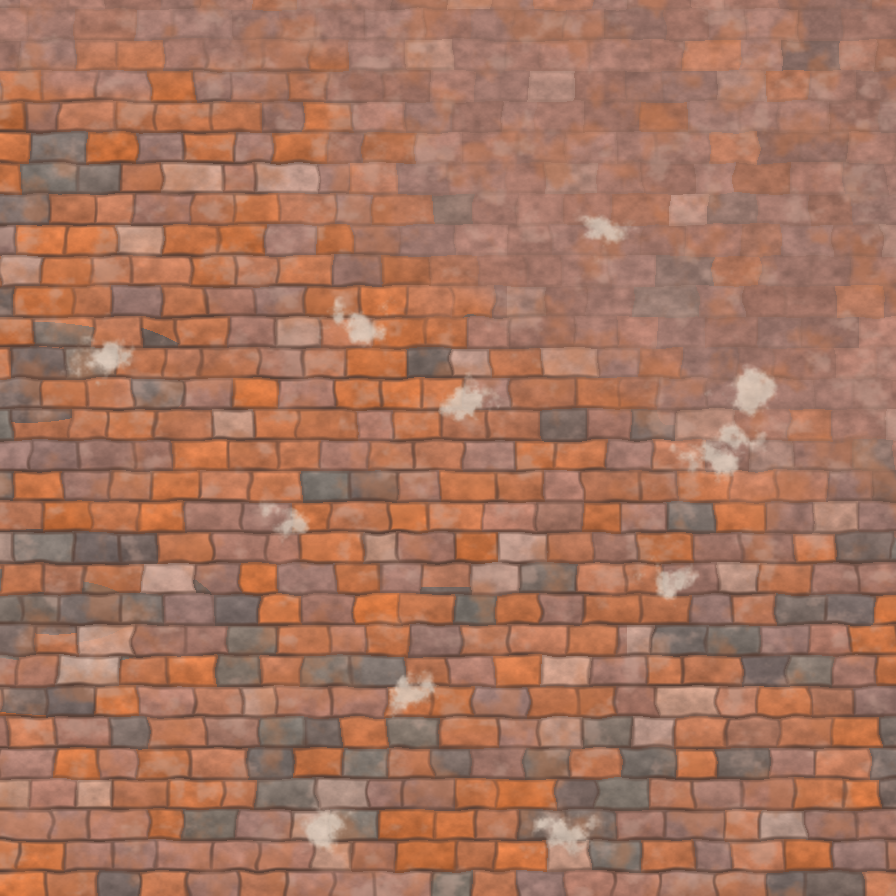
A three.js fragment shader for this texture:

```glsl
varying vec2 vUv;

float hash(vec2 p) {
  vec3 q = fract(vec3(p.xyx) * 0.1031);
  q += dot(q, q.yzx + 33.33);
  return fract((q.x + q.y) * q.z);
}

float noise(vec2 p) {
  vec2 i = floor(p), f = fract(p);
  f = f * f * (3.0 - 2.0 * f);
  return mix(mix(hash(i), hash(i + vec2(1.0, 0.0)), f.x),
             mix(hash(i + vec2(0.0, 1.0)), hash(i + 1.0), f.x), f.y);
}

float fbm(vec2 p) {
  float sum = 0.0, gain = 0.53;
  for (int i = 0; i < 4; i++) {
    sum += gain * noise(p);
    p = p * 2.03 + 17.0;
    gain *= 0.5;
  }
  return sum;
}

// Uneven position of the upright joint at the left of a brick
float jointX(float column, float row) {
  return column + 0.36 * (hash(vec2(column + 40.0, row + 7.0)) - 0.5);
}

float blob(vec2 p, vec2 center, vec2 size) {
  vec2 d = (p - center) / size;
  return exp(-dot(d, d));
}

void main() {
  vec2 uv = vUv;
  float cloud = fbm(uv * 6.0 + 3.0);
  float grain = fbm(uv * vec2(75.0, 95.0));

  // Courses in running bond, with slightly wandering edges
  vec2 wall = uv * vec2(18.7, 29.1) + vec2(0.0, 0.2);
  wall += 0.12 * (vec2(noise(uv * 60.0), noise(uv * 45.0 + 9.0)) - 0.5);
  float row = floor(wall.y);
  wall.x += 0.5 * mod(row, 2.0) + 0.3 * hash(vec2(row, 5.0));
  float column = floor(wall.x);
  if (wall.x < jointX(column, row)) column -= 1.0;
  else if (wall.x > jointX(column + 1.0, row)) column += 1.0;
  float left = jointX(column, row), right = jointX(column + 1.0, row);
  vec2 id = vec2(column + 20.0, row + 3.0);

  // Rounded brick, measured in course heights
  vec2 p = vec2((wall.x - 0.5 * (left + right)) * 1.56, fract(wall.y) - 0.5);
  vec2 q = abs(p) - vec2(0.78 * (right - left), 0.5) + 0.12;
  float edge = length(max(q, 0.0)) + min(max(q.x, q.y), 0.0) - 0.12;

  // Weathering zones
  float faded = smoothstep(0.5, 0.78, uv.y + 0.35 * (uv.x - 0.5) + 0.25 * (cloud - 0.5));
  faded *= max(smoothstep(0.2, 0.55, uv.x), smoothstep(0.86, 0.98, uv.y));
  float soot = blob(uv, vec2(0.06, 0.32), vec2(0.15, 0.06))
             + 0.7 * blob(uv, vec2(0.03, 0.57), vec2(0.1, 0.04));
  float low = 1.0 - smoothstep(0.15, 0.5, uv.y);
  float warm = blob(uv, vec2(0.2, 0.62), vec2(0.28, 0.3));

  // Fired clay colours chosen per brick
  vec3 orange = mix(vec3(0.79, 0.44, 0.24), vec3(0.72, 0.47, 0.36), hash(id + 11.0));
  vec3 mauve = mix(vec3(0.59, 0.46, 0.43), vec3(0.68, 0.47, 0.40), hash(id + 23.0));
  vec3 slate = mix(vec3(0.43, 0.38, 0.37), vec3(0.49, 0.47, 0.44), hash(id + 31.0));
  vec3 pale = vec3(0.77, 0.63, 0.57);
  float pick = hash(id + 47.0);
  vec3 color = mix(orange, mauve, smoothstep(-0.12, 0.12, 0.46 + 0.4 * faded - 0.22 * warm - pick));
  float slateShare = 0.09 + 0.13 * low + 0.7 * soot - 0.07 * faded;
  color = mix(color, slate, 0.9 * step(hash(id + 59.0), slateShare));
  color = mix(color, pale, 0.75 * step(hash(id + 71.0), 0.055 + 0.04 * uv.x));
  color = mix(color, vec3(0.64, 0.47, 0.42), faded * (0.3 + 0.35 * cloud));

  // Stains, grain and a light upper face
  color *= 0.93 + 0.14 * hash(id + 83.0);
  color *= 0.82 + 0.36 * grain;
  color = mix(color, vec3(0.76, 0.46, 0.29), 0.4 * smoothstep(0.5, 0.75, fbm(uv * 26.0)));
  color = mix(color, pale, 0.45 * smoothstep(0.55, 0.8, fbm(uv * vec2(34.0, 42.0) + 50.0)));
  color += 0.06 * p.y * (1.0 - faded);

  // Dark joints, deepest under each brick
  float joint = smoothstep(-0.11, -0.01, edge);
  float under = 1.0 - smoothstep(0.03, 0.15, fract(wall.y));
  float depth = mix(0.75, 0.24, faded) * (0.55 + 0.8 * noise(uv * 38.0));
  vec3 mortar = mix(vec3(0.35, 0.25, 0.21), vec3(0.46, 0.35, 0.30), faded);
  color = mix(color, mortar, clamp(depth * max(0.72 * joint, under), 0.0, 1.0));

  // Scattered patches of flaked lime
  float lime = 0.0;
  for (int i = 0; i < 12; i++) {
    float n = float(i);
    vec2 center = vec2(pow(hash(vec2(n, 3.0)), 0.75), 0.04 + 0.82 * hash(vec2(n, 19.0)));
    float d = length((uv - center) * vec2(0.8, 1.25)) + 0.06 * (fbm(uv * 48.0 + n) - 0.5);
    lime = max(lime, 1.0 - smoothstep(0.006, 0.026, d));
  }
  color = mix(color, vec3(0.87, 0.80, 0.74) * (0.88 + 0.2 * grain), 0.85 * lime);

  gl_FragColor = vec4(clamp(color, 0.0, 1.0), 1.0);
}
```
